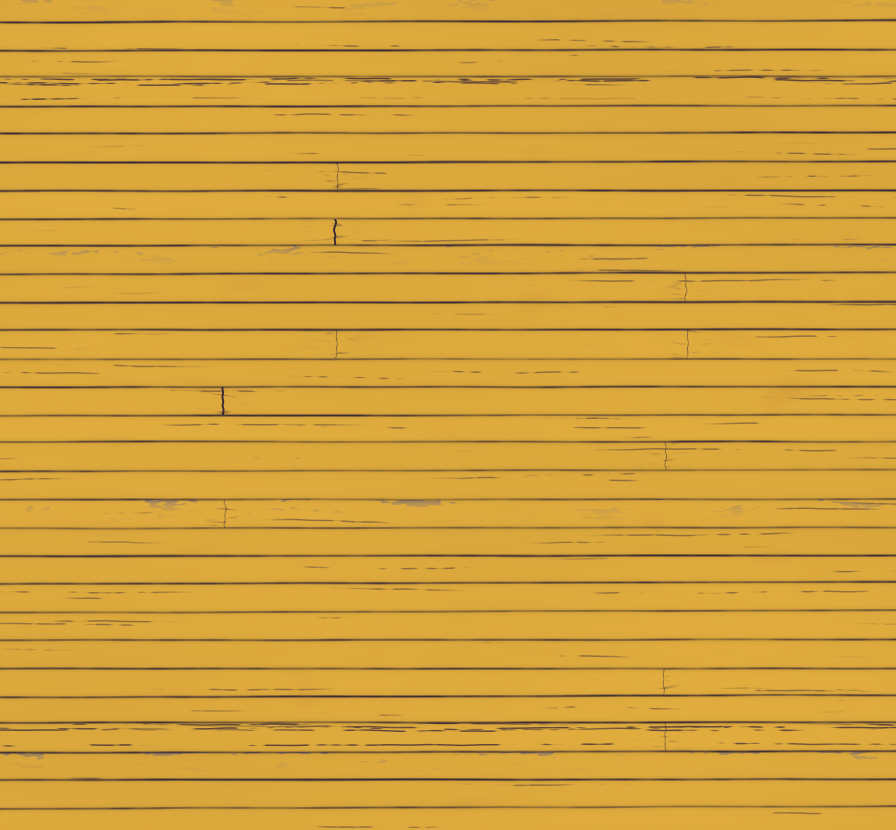
Give the GLSL for this texture, as a WebGL 1 fragment shader.

```glsl
precision highp float;
// Yellow painted clapboard: about 29.5 thin horizontal boards split by dark, uneven seams.
// Odd boards have butt joints on shared studs; wandering dashed hairlines and
// stretched gradient noise add cracks, chipped paint and faint stains.

uniform vec2 u_resolution;

const float PITCH = 0.03386;      // board height, in canvas heights
const float FIRST_SEAM = 0.0254;  // distance of the first seam from the top
const vec3 PAINT = vec3(0.865, 0.663, 0.237);
const vec3 STAIN = vec3(0.80, 0.58, 0.22);
const vec3 GAP = vec3(0.20, 0.14, 0.21);
const vec3 CRACK = vec3(0.30, 0.21, 0.22);
const vec3 BARE_WOOD = vec3(0.60, 0.50, 0.40);

float hash(float n) {
  n = fract(n * 0.1031 + 0.37);
  n *= n + 33.33;
  return fract(n * (n + n));
}

vec2 gradient(vec2 cell) {
  vec3 q = fract(cell.xyx * vec3(0.1031, 0.1030, 0.0973));
  q += dot(q, q.yzx + 33.33);
  float angle = 6.2832 * fract((q.x + q.y) * q.z);
  return vec2(cos(angle), sin(angle));
}

float noise(vec2 p) {
  vec2 i = floor(p), f = fract(p);
  vec2 s = f * f * f * (f * (f * 6.0 - 15.0) + 10.0);
  vec2 e = vec2(1.0, 0.0);
  float low = mix(dot(gradient(i), f), dot(gradient(i + e), f - e), s.x);
  float high = mix(dot(gradient(i + e.yx), f - e.yx),
                   dot(gradient(i + 1.0), f - 1.0), s.x);
  return mix(low, high, s.y);
}

float same(float a, float b) { return step(abs(a - b), 0.5); }

// Pixel coverage of a line with half width w at signed distance d
float line(float d, float w, float px) {
  return clamp((min(d + 0.5 * px, w) - max(d - 0.5 * px, -w)) / px, 0.0, 1.0);
}

// Depth of a seam below the top edge: jitter, slight tilt and wobble
float seamDepth(float id, float x) {
  float jitter = (hash(id + 4.0) - 0.5) * 0.003;
  float tilt = -0.003 * hash(id + 61.0) * (x - 0.5);
  return FIRST_SEAM + PITCH * id + jitter + tilt
       + 0.0008 * noise(vec2(x * 7.0, id * 5.3));
}

// Whether the k-th odd board is jointed on a stud (0 left, 1 middle, 2 right)
float jointed(float stud, float k) {
  float left = same(abs(k - 7.0), 1.0);
  float middle = step(abs(k - 3.5), 1.6) * (1.0 - same(k, 4.0));
  float right = max(step(abs(mod(k, 7.0) - 4.5), 0.6), same(k, 7.0));
  return stud < 0.5 ? left : (stud < 1.5 ? middle : right);
}

float studX(float stud, float k) {
  float x = stud < 0.5 ? 0.270 : (stud < 1.5 ? 0.405 : 0.800);
  return x + same(stud, 2.0) * step(k, 6.0) * 0.028 + 0.006 * (hash(k + 9.0) - 0.5);
}

// One wandering crack at a depth below the board's top, broken into dashes
float hairline(float x, float top, float depth, float bend, float seed, float px) {
  float path = depth + bend * noise(vec2(x * 3.0, seed))
             + 0.0012 * noise(vec2(x * 26.0, seed + 3.3));
  float dashes = smoothstep(-0.12, 0.2, noise(vec2(x * 13.0, seed * 1.7))
               + 0.6 * noise(vec2(x * 60.0, seed * 2.3)));
  return line(top - path, 0.0003 + 0.0006 * dashes, px) * dashes;
}

void main() {
  float px = 1.0 / u_resolution.y;
  vec2 p = gl_FragCoord.xy * px;
  p.y = 1.0 - p.y;

  // Nearest seam, then the board this point lies on
  float seam = floor((p.y - FIRST_SEAM) / PITCH + 0.5);
  float d = p.y - seamDepth(seam, p.x);
  float row = d > 0.0 ? seam : seam - 1.0;
  float top = p.y - seamDepth(row, p.x);

  // Paint with faint tone shifts, brush grain and stains
  float tone = 0.03 * noise(p * vec2(2.0, 3.0)) + 0.022 * (hash(row + 30.0) - 0.5)
             + 0.008 * noise(p * vec2(12.0, 160.0));
  vec3 color = PAINT * (1.0 + tone);
  color = mix(color, STAIN, 0.4 * smoothstep(0.38, 0.62, noise(p * vec2(7.0, 16.0) + 5.0)));

  // Butt joints on the odd boards
  float k = floor(row * 0.5);
  float odd = same(mod(row + 0.1, 2.0), 1.1);
  float strong = step(mod(k + 0.5, 3.0), 1.0) * step(k, 8.0);
  float joint = 0.0, splinter = 0.0;
  for (int i = 0; i < 3; i++) {
    float stud = float(i);
    float on = odd * jointed(stud, k);
    float dx = p.x - studX(stud, k) - 0.003 * noise(vec2(p.y * 110.0, row));
    float ragged = 0.75 + 0.7 * noise(vec2(p.y * 190.0, row + stud));
    joint = max(joint, on * line(dx, mix(0.0006, 0.0012, strong), px)
                     * mix(0.6 * ragged, 0.95, strong));
    splinter = max(splinter, on * exp(-abs(dx) / 0.012));
  }

  // Hairline cracks: long on two badly worn boards, short elsewhere
  float worn = same(mod(row, 23.0), 2.0);
  float crack = 0.0;
  for (int i = 0; i < 5; i++) {
    float n = float(i), seed = row * 7.31 + n * 2.77;
    float last = step(3.5, n);
    float spread = noise(vec2(p.x * 1.8, seed));
    float reach = worn * smoothstep(-0.4, 0.0, spread);
    float patch_ = smoothstep(0.27, 0.4, noise(vec2(p.x * 3.5, seed + 0.5)));
    float wornDepth = mix(0.0025 + 0.0022 * n, 0.027, last);
    float depth = mix(0.004 + 0.026 * hash(seed), wornDepth, worn);
    float mark = hairline(p.x, top, depth, mix(0.008, 0.004, worn), seed, px);
    crack = max(crack, mark * max(reach, 0.6 * patch_));
  }
  float fibres = abs(noise(vec2(p.x * 16.0, p.y * 150.0)));
  float dust = smoothstep(0.0, 0.3, noise(p * vec2(45.0, 190.0)));
  crack = max(crack, 0.55 * splinter * dust * (1.0 - smoothstep(0.02, 0.16, fibres)));
  color = mix(color, CRACK, 0.85 * crack);

  // Chips of bare wood hanging below some seams
  float chipped = same(mod(row, 9.0), 8.0);
  float chips = noise(p * vec2(13.0, 90.0) + row) + 0.5 * noise(p * vec2(75.0, 260.0));
  color = mix(color, BARE_WOOD, chipped * smoothstep(0.3, 0.42, chips) * exp(-top / 0.009));

  // Seams: soft shade around a gap of uneven width and darkness
  float weight = hash(seam + 17.0);
  float flow = noise(vec2(p.x * 4.0, seam * 2.9)) + 0.6 * noise(vec2(p.x * 34.0, seam * 8.3));
  float halfWidth = max(0.0004, mix(0.0006, 0.0011, weight) + 0.0004 * flow);
  float ink = clamp(mix(0.6, 0.95, weight) + 0.4 * flow, 0.3, 0.95);
  color *= 1.0 - 0.17 * exp(-abs(d) / 0.0018);
  color = mix(color, GAP, ink * line(d, halfWidth, max(1.35 * px, 0.0022)));
  color = mix(color, GAP, joint);

  gl_FragColor = vec4(color, 1.0);
}
```
